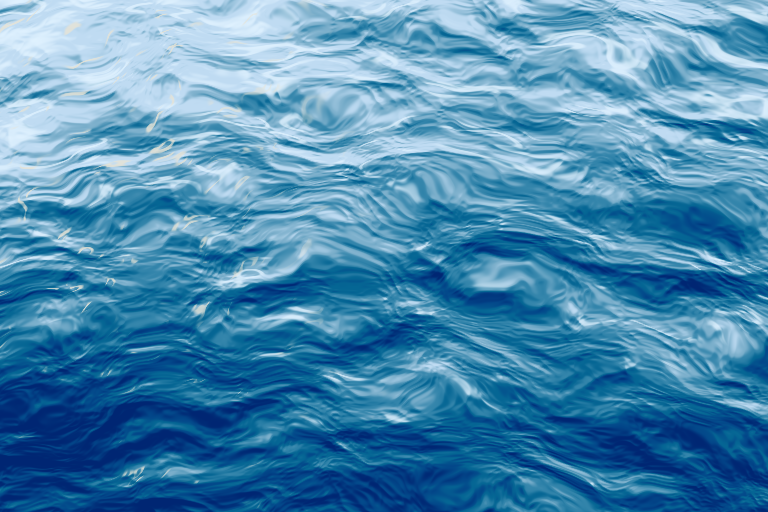
A Shadertoy shader for this texture:

```glsl
const vec3 ABYSS = vec3(0.00, 0.15, 0.45);
const vec3 NAVY  = vec3(0.01, 0.28, 0.54);
const vec3 DEEP  = vec3(0.02, 0.40, 0.58);
const vec3 TEAL  = vec3(0.20, 0.52, 0.67);
const vec3 SKY   = vec3(0.49, 0.69, 0.80);
const vec3 PALE  = vec3(0.75, 0.86, 0.95);
const vec3 FOAM  = vec3(0.88, 0.95, 1.00);
const vec3 WARM  = vec3(0.90, 0.89, 0.84);

// Integer hash giving a vector in [-1, 1]
vec2 hash2(vec2 cell) {
    uvec2 v = uvec2(ivec2(cell) + 4096) * 1664525u + 1013904223u;
    v.x += v.y * 1664525u;
    v.y += v.x * 1664525u;
    v ^= v >> 16u;
    v.x += v.y * 1664525u;
    v.y += v.x * 1664525u;
    v ^= v >> 16u;
    return vec2(v >> 8u) / 8388608.0 - 1.0;
}

float corner(vec2 cell, vec2 f, vec2 offset) {
    return dot(hash2(cell + offset), f - offset);
}

// Gradient noise
float noise(vec2 p) {
    vec2 i = floor(p), f = p - i;
    vec2 u = f * f * f * (f * (f * 6.0 - 15.0) + 10.0);
    float low  = mix(corner(i, f, vec2(0, 0)), corner(i, f, vec2(1, 0)), u.x);
    float high = mix(corner(i, f, vec2(0, 1)), corner(i, f, vec2(1, 1)), u.x);
    return mix(low, high, u.y);
}

vec2 tilt(vec2 p, float slope) {
    return vec2(p.x + slope * p.y, p.y - slope * p.x);
}

// Bend the crests into a broad arc and make them wander
vec2 bend(vec2 p) {
    float arc = 0.17 * (p.x - 0.55) * (p.x - 0.55);
    vec2 drift = vec2(noise(p * 5.0 + 31.0), noise(p * vec2(4.0, 7.0) + 57.0));
    vec2 ripple = vec2(noise(p * 17.0 + 11.0), noise(p * vec2(13.0, 22.0) + 83.0));
    return p + vec2(0.0, arc) + drift * vec2(0.12, 0.07) + ripple * vec2(0.03, 0.014);
}

// Sum of sharp-crested waves, each octave slightly turned
float waveHeight(vec2 p) {
    float height = 0.0, freq = 6.5, steepness = 0.62, slope = 0.10;
    for (int i = 0; i < 5; i++) {
        vec2 q = tilt(p, slope) * vec2(0.40, 1.0) * freq + float(i) * 19.7;
        float n = noise(q);
        height -= steepness / freq * sqrt(n * n + 0.002);
        p.y += 0.12 * n / freq;
        freq *= 1.95;
        steepness *= 0.88;
        slope *= -1.15;
    }
    return height;
}

// Brightness of the face turned to the sky
float faceLight(vec2 p, float reach) {
    vec2 d = vec2(0.0, reach);
    return (waveHeight(p - d) - waveHeight(p + d)) / (2.0 * reach);
}

// Thin broken streaks along the zero lines of stretched noise
float streaks(vec2 p, vec2 scale, float width, float cover) {
    float line = 1.0 - smoothstep(width * 0.3, width, abs(noise(p * scale)));
    float gaps = smoothstep(cover, cover + 0.15, noise(p * scale * 0.6 + 41.0));
    return line * gaps;
}

float glow(vec2 p, vec2 center, float falloff) {
    vec2 d = p - center;
    return exp(-falloff * dot(d, d));
}

vec3 waterColor(float t) {
    vec3 c = mix(ABYSS, NAVY, smoothstep(0.03, 0.14, t));
    c = mix(c, DEEP, smoothstep(0.12, 0.26, t));
    c = mix(c, TEAL, smoothstep(0.25, 0.46, t));
    c = mix(c, SKY, smoothstep(0.45, 0.70, t));
    c = mix(c, PALE, smoothstep(0.68, 0.90, t));
    return mix(c, FOAM, smoothstep(0.92, 1.0, t));
}

void mainImage(out vec4 fragColor, in vec2 fragCoord) {
    vec2 p = fragCoord / iResolution.y;
    vec2 w = bend(p);

    // Broad light: bright far water, dark near water
    float light = -1.05 + 2.3 * p.y - 0.5 * p.y * p.y;
    light += 0.9 * glow(p, vec2(0.0, 1.0), 6.0);
    light -= 0.5 * glow(p, vec2(0.0, 0.1), 5.0);
    light += 1.3 * noise(w * vec2(2.6, 6.0) + 7.0);

    // Wave faces, then evenly spread tones
    light += faceLight(w, 0.0022);
    float tone = 1.0 / (1.0 + exp(-1.7 * light));
    vec3 color = waterColor(tone);

    // Pale reflections on the lit faces
    float lit = smoothstep(0.35, 0.75, tone);
    float foam = streaks(w, vec2(11.0, 38.0), 0.10, 0.02);
    color = mix(color, FOAM, 0.75 * foam * lit);

    // Warm sun glints rising to the right, mostly on the left
    float sunny = 1.0 - smoothstep(0.25, 0.85, p.x);
    float glint = streaks(tilt(w, 0.5), vec2(24.0, 62.0), 0.13, 0.17);
    color = mix(color, WARM, 0.85 * glint * sunny * smoothstep(0.15, 0.5, tone));

    fragColor = vec4(color, 1.0);
}
```
